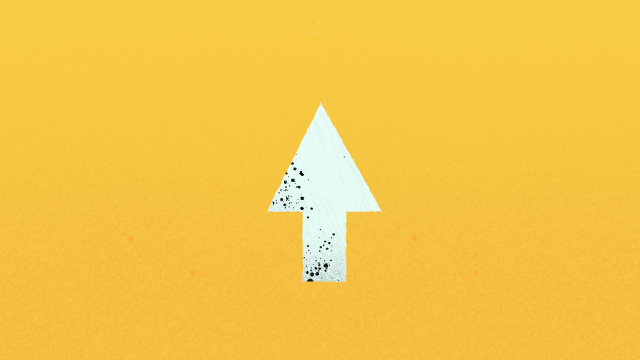
This background is drawn by a WebGL 2 fragment shader. Its source:

```glsl
#version 300 es
precision highp float;

#define SKY_YELLOW vec3(0.969, 0.797, 0.260)
#define LOW_YELLOW vec3(0.962, 0.747, 0.252)
#define SPOT_ORANGE vec3(0.980, 0.660, 0.230)
#define PAINT_WHITE vec3(0.903, 0.985, 0.958)
#define PAINT_GREY vec3(0.690, 0.770, 0.755)
#define INK vec3(0.040, 0.065, 0.065)
#define TILE 0.787
#define ROUGHNESS 0.0045

uniform vec2 u_resolution;
out vec4 fragColor;

float hash(vec2 p) {
    vec3 q = fract(vec3(p.xyx) * 0.1031);
    q += dot(q, q.yzx + 33.33);
    return fract((q.x + q.y) * q.z);
}

float noise(vec2 p) {
    vec2 i = floor(p), f = fract(p);
    f = f * f * (3.0 - 2.0 * f);
    vec2 e = vec2(0.0, 1.0);
    return mix(mix(hash(i), hash(i + e.yx), f.x),
               mix(hash(i + e.xy), hash(i + e.yy), f.x), f.y);
}

float fill(float d) {
    float aa = 0.8 / u_resolution.y;
    return 1.0 - smoothstep(-aa, aa, d);
}

float box(vec2 p, vec2 halfSize) {
    vec2 d = abs(p) - halfSize;
    return length(max(d, 0.0)) + min(max(d.x, d.y), 0.0);
}

float blob(vec2 p, vec2 centre, vec2 spread) {
    vec2 d = (p - centre) / spread;
    return exp(-dot(d, d));
}

// One irregular dot per chosen grid cell
float scatter(vec2 p, float cell, float density, float radius, float seed) {
    vec2 id = floor(p / cell);
    vec2 key = id + seed;
    float r = radius * mix(0.35, 1.0, pow(hash(key + 7.3), 2.0));
    vec2 jitter = vec2(hash(key + 19.1), hash(key + 41.7)) - 0.5;
    vec2 centre = (id + 0.5) * cell + jitter * (cell - 2.4 * r);
    float wobble = (noise(p * 330.0 + seed) - 0.5) * r * 0.6;
    return step(hash(key), density) * fill(length(p - centre) - r + wobble);
}

float arrow(vec2 p) {
    vec2 fromTip = p - vec2(0.891, 0.714);
    float head = max(dot(fromTip, vec2(-0.896, 0.445)), dot(fromTip, vec2(0.870, 0.492)));
    head = max(head, 0.412 - p.y);
    float stem = box(p - vec2(0.901, 0.319), vec2(0.0605, 0.101));
    float ragged = noise(p * 75.0) * 0.6 + noise(p * 210.0) * 0.4 - 0.5;
    return min(head, stem) + ragged * ROUGHNESS;
}

vec3 background(vec2 p, float grain) {
    // Vertical wash with grain that grows downward
    float clouds = noise(p * 3.0) - 0.5;
    float low = 1.0 - smoothstep(0.15, 1.0, p.y + clouds * 0.08);
    vec3 color = mix(SKY_YELLOW, LOW_YELLOW, low);
    color += grain * vec3(0.015, 0.045, 0.03) * (0.15 + 0.85 * low);

    // Orange specks repeated across the width
    vec2 q = vec2(mod(p.x, TILE), p.y);
    float band = smoothstep(0.85, 0.35, p.y) * smoothstep(0.0, 0.25, p.y);
    float specks = scatter(q, TILE / 18.0, band * 0.22, 0.006, 3.0);
    specks = max(specks, scatter(q, TILE / 40.0, band * 0.16, 0.0032, 61.0));
    color = mix(color, SPOT_ORANGE, specks * 0.35);
    for (int i = 0; i < 2; i++) {
        vec2 centre = vec2(0.363, 0.338) + float(i) * vec2(0.172, -0.096);
        float d = length(q - centre) - 0.0075 + (noise(p * 250.0) - 0.5) * 0.004;
        color = mix(color, SPOT_ORANGE, fill(d) * 0.7);
    }

    // Faint scratches above and below
    float scratch = fill(box(p - vec2(0.885, 0.923), vec2(0.0008, 0.019)));
    scratch = max(scratch, fill(box(p - vec2(0.970, 0.088), vec2(0.021, 0.0007))));
    return mix(color, PAINT_WHITE, scratch * 0.5 * smoothstep(0.35, 0.7, noise(p * 110.0)));
}

vec3 paint(vec2 p, float grain) {
    // Worn grey stipple at the foot and the left wing
    float wear = smoothstep(0.39, 0.19, p.y) + 0.55 * blob(p, vec2(0.765, 0.415), vec2(0.07, 0.05));
    float stipple = smoothstep(0.45, 0.9, noise(p * 390.0) + wear * 0.3);
    vec3 color = mix(PAINT_WHITE, PAINT_GREY, wear * (0.12 + 0.55 * stipple));
    color -= 0.018 * smoothstep(0.6, 0.9, noise(vec2(p.x * 160.0 + p.y * 70.0, p.y * 14.0)));
    color += grain * 0.012;

    // Ink splashes
    float dirt = blob(p, vec2(0.793, 0.455), vec2(0.048, 0.07));
    dirt += 0.65 * blob(p, vec2(0.875, 0.255), vec2(0.055, 0.09));
    float ink = scatter(p, 0.023, dirt * 0.55, 0.0085, 12.0);
    ink = max(ink, scatter(p + 0.004, 0.012, dirt * 0.35, 0.0042, 87.0));
    ink = max(ink, scatter(p, 0.007, dirt * 0.2, 0.0022, 140.0));
    return mix(color, INK, ink);
}

void main() {
    vec2 p = gl_FragCoord.xy / u_resolution.y;
    float grain = noise(p * 290.0) + 0.5 * noise(p * 130.0 + 9.0) - 0.75;
    vec3 color = mix(background(p, grain), paint(p, grain), fill(arrow(p)));
    fragColor = vec4(color, 1.0);
}
```
